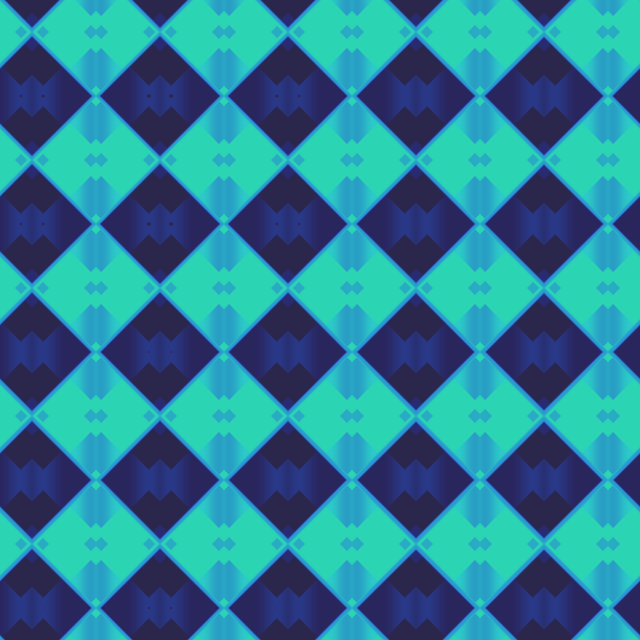
Write a WebGL 1 fragment shader that draws this pattern.

```glsl
precision highp float;
// Five by five checker of navy and teal diamonds joined by thin blue edges.
// Mirrored distance fields carve twin-peaked streaks and small lozenges;
// one slow periodic drift varies the edge width and the pinpoint marks.
uniform vec2 u_resolution;

// Soft coverage of the region where the distance is negative.
float cover(float dist) {
  float pixel = 5.0 / min(u_resolution.x, u_resolution.y);
  return 1.0 - smoothstep(-pixel, pixel, dist);
}

// Distance folded about two vertical axes at plus and minus the offset.
float twin(float x, float offset) {
  return abs(abs(x) - offset);
}

// Dark diamond: glowing band between purple chevrons.
vec3 navyDiamond(vec2 p, vec2 q, float drift) {
  float axis = twin(p.x, 0.087);
  vec3 purple = vec3(0.17, 0.15, 0.30);
  vec3 color = mix(vec3(0.16, 0.22, 0.53), vec3(0.16, 0.15, 0.37),
                   smoothstep(0.0, 0.17, axis));
  color = mix(color, purple, cover(0.08 + axis - abs(p.y)));
  // Blue caps at the upper and lower tips
  color = mix(color, vec3(0.16, 0.17, 0.44), cover(abs(p.x) + abs(q.y) - 0.15));
  // Pinpoint marks that come and go across the sheet
  float mark = 0.004 + 0.008 * drift;
  return mix(color, purple, cover(axis + abs(p.y) - mark) * step(0.0, mark));
}

// Light diamond: twin vertical streaks and three pairs of lozenges.
vec3 tealDiamond(vec2 p, vec2 q) {
  float axis = twin(q.x, 0.04);
  vec3 teal = vec3(0.17, 0.83, 0.70);
  vec3 lozenge = vec3(0.16, 0.67, 0.77);
  vec3 streak = mix(vec3(0.16, 0.62, 0.77), vec3(0.17, 0.79, 0.78),
                    smoothstep(0.0, 0.13, axis));
  vec3 color = mix(teal, streak, cover(0.125 + axis - abs(q.y)));
  color = mix(color, lozenge, cover(axis + abs(q.y) - 0.055));
  color = mix(color, lozenge, cover(twin(p.x, 0.085) + abs(q.y) - 0.048));
  // Plain teal where the side corners meet
  return mix(color, teal, cover(abs(q.x) + abs(p.y) - 0.08));
}

void main() {
  vec2 uv = gl_FragCoord.xy / u_resolution;
  vec2 p = fract(uv * 5.0 + 0.25) - 0.5; // from the dark centre
  vec2 q = fract(uv * 5.0 - 0.25) - 0.5; // from the light centre
  float drift = cos(6.28318 * (uv.x - 0.25)) + cos(6.28318 * (uv.y - 0.77));
  float radius = abs(p.x) + abs(p.y);
  float inner = 0.457 + 0.004 * drift;

  // Edge shading from deep blue through azure to cyan
  vec3 edge = mix(vec3(0.16, 0.29, 0.74), vec3(0.16, 0.60, 0.81),
                  smoothstep(inner, inner + 0.018, radius));
  edge = mix(edge, vec3(0.16, 0.71, 0.77), smoothstep(0.482, 0.508, radius));

  vec3 color = mix(tealDiamond(p, q), edge, cover(radius - 0.508));
  color = mix(color, navyDiamond(p, q, drift), cover(radius - inner));
  gl_FragColor = vec4(color, 1.0);
}
```
